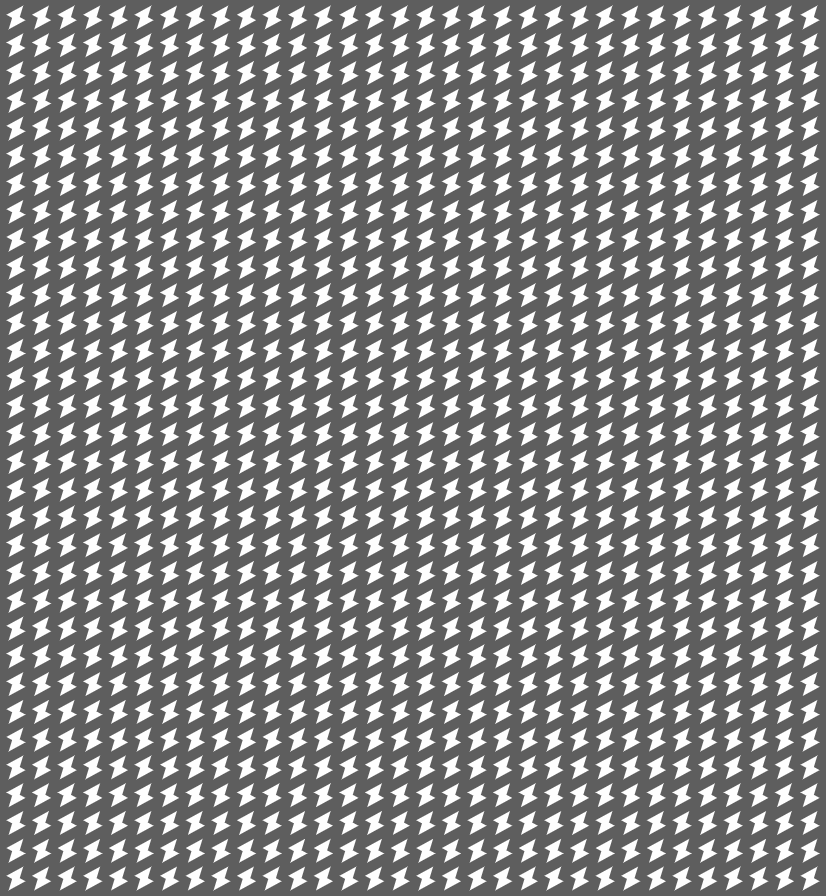
Reproduce this pattern procedurally as a WebGL 2 fragment shader.

```glsl
#version 300 es
precision highp float;

uniform vec2 u_resolution;
out vec4 outColor;

// Signed distance to a bolt with half-turn symmetry, in canvas heights
float boltDistance(vec2 p) {
    vec2 tip = vec2(9.4, 15.3);
    vec2 barb = vec2(-12.3, 3.5);
    vec2 notch = vec2(-4.9, -0.5);
    vec2 corners[6] = vec2[6](tip, barb, notch, -tip, -barb, -notch);

    p *= 1152.0;
    float nearest = 1e6;
    float side = 1.0;
    for (int i = 0; i < 6; i++) {
        vec2 a = corners[i];
        vec2 b = corners[(i + 1) % 6];
        vec2 edge = b - a;
        vec2 toPoint = p - a;
        vec2 gap = toPoint - edge * clamp(dot(toPoint, edge) / dot(edge, edge), 0.0, 1.0);
        nearest = min(nearest, dot(gap, gap));

        // Flip the sign at each edge crossed by a horizontal ray
        bool spans = (a.y > p.y) != (b.y > p.y);
        if (spans && toPoint.x < edge.x * toPoint.y / edge.y) side = -side;
    }
    return side * sqrt(nearest) / 1152.0;
}

void main() {
    vec2 p = (gl_FragCoord.xy - 0.5 * u_resolution) / u_resolution.y;

    // Centred grid of 32 by 32 cells with a narrow margin
    vec2 pitch = vec2(0.02859, 0.031);
    vec2 cell = clamp(floor(p / pitch), -16.0, 15.0);
    vec2 local = p - (cell + 0.5) * pitch;

    // One-pixel soft edge
    float pixel = 1.0 / u_resolution.y;
    float bolt = clamp(0.5 - boltDistance(local) / pixel, 0.0, 1.0);

    vec3 charcoal = vec3(0.37);
    vec3 white = vec3(0.995);
    outColor = vec4(mix(charcoal, white, bolt), 1.0);
}
```
